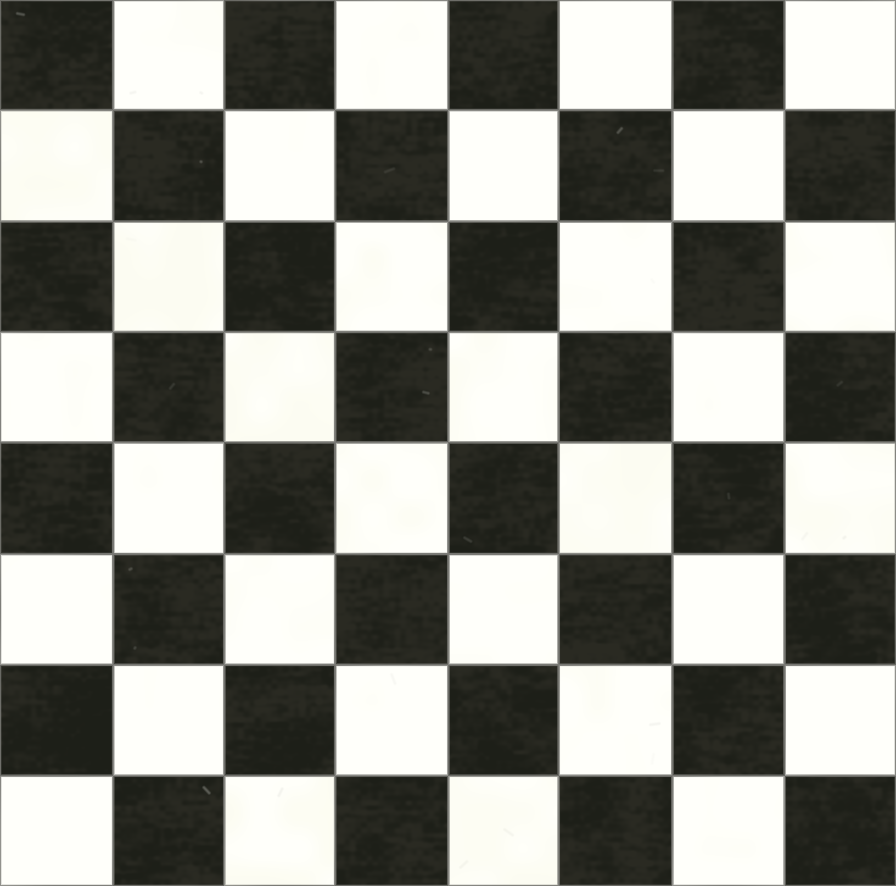
Reproduce this pattern procedurally as a Shadertoy shader.

```glsl
// Worn black and white checkerboard, eight by eight, with thin soft grey joints
#define TILES 8.0
#define JOINT_HALF_WIDTH 0.011
#define JOINT_BLUR 0.014
#define JOINT_JITTER 0.035
#define SPECK_GRID 24.0
#define SPECK_CHANCE 0.05
#define WHITE vec3(1.0, 1.0, 0.98)
#define IVORY vec3(0.99, 0.99, 0.95)
#define BLACK vec3(0.115, 0.122, 0.095)
#define WORN_BLACK vec3(0.165, 0.165, 0.135)
#define JOINT_GREY vec3(0.47, 0.47, 0.45)

float hash(vec2 p) {
    vec3 q = fract(p.xyx * vec3(0.1031, 0.1030, 0.0973));
    q += dot(q, q.yzx + 33.33);
    return fract((q.x + q.y) * q.z);
}

// Value noise that wraps after "period" lattice steps
float wrappedNoise(vec2 uv, vec2 period, float seed) {
    vec2 p = uv * period;
    vec2 cell = floor(p);
    vec2 t = fract(p);
    t = t * t * (3.0 - 2.0 * t);
    vec2 lo = mod(cell, period) + seed;
    vec2 hi = mod(cell + 1.0, period) + seed;
    return mix(mix(hash(lo), hash(vec2(hi.x, lo.y)), t.x),
               mix(hash(vec2(lo.x, hi.y)), hash(hi), t.x), t.y);
}

// Signed offset from the nearest, slightly displaced joint; x is offset, y is tile index
vec2 nearestJoint(float position, float seed, float jitter) {
    float index = floor(position + 0.5);
    float shift = (hash(vec2(mod(index, TILES), seed)) - 0.5) * jitter;
    shift *= step(0.5, mod(index, TILES));
    float offset = position - index - shift;
    return vec2(offset, mod(index - step(offset, 0.0), TILES));
}

// Sparse short scratches and dots, kept inside their own lattice cells
float specks(vec2 uv, float pixel) {
    vec2 p = uv * SPECK_GRID;
    vec2 id = mod(floor(p), SPECK_GRID);
    vec2 center = 0.35 + 0.3 * vec2(hash(id + 11.0), hash(id + 23.0));
    float angle = 3.14159 * hash(id + 37.0);
    vec2 d = fract(p) - center;
    d = mat2(cos(angle), -sin(angle), sin(angle), cos(angle)) * d;
    float halfLength = 0.15 * hash(id + 41.0);
    d.x -= clamp(d.x, -halfLength, halfLength);
    float blur = max(0.07, pixel * SPECK_GRID);
    float shape = 1.0 - smoothstep(0.0, blur, length(d));
    return shape * step(hash(id + 53.0), SPECK_CHANCE) * (0.3 + 0.7 * hash(id + 67.0));
}

void mainImage(out vec4 fragColor, in vec2 fragCoord) {
    vec2 uv = fragCoord / iResolution.xy;
    float pixel = 1.0 / min(iResolution.x, iResolution.y);

    // Tile layout
    vec2 column = nearestJoint(uv.x * TILES, 3.0, JOINT_JITTER);
    vec2 row = nearestJoint(uv.y * TILES, 19.0, 0.4 * JOINT_JITTER);
    vec2 tile = vec2(column.y, row.y);
    float isDark = mod(tile.x + tile.y, 2.0);

    // Cloudy wear, fine grain and horizontal weave
    float cloud = wrappedNoise(uv, vec2(24.0), 5.0);
    float grain = wrappedNoise(uv, vec2(160.0), 71.0);
    float weave = wrappedNoise(uv, vec2(48.0, 192.0), 113.0);
    float tone = hash(tile + 131.0);
    float wear = 0.35 * cloud + 0.25 * grain + 0.25 * weave + 0.15 * tone;

    // Tile surfaces
    vec3 dark = mix(BLACK, WORN_BLACK, smoothstep(0.32, 0.72, wear));
    vec3 light = mix(WHITE, IVORY, smoothstep(0.5, 0.85, 0.6 * tone + 0.4 * cloud));
    float mark = specks(uv, pixel);
    dark += 0.22 * mark;
    light -= 0.05 * mark;
    vec3 color = mix(light, dark, isDark);

    // Soft joints of uneven strength
    float blur = max(JOINT_BLUR, pixel * TILES);
    vec2 edge = abs(vec2(column.x, row.x));
    float joint = 1.0 - smoothstep(JOINT_HALF_WIDTH - 0.5 * blur,
                                   JOINT_HALF_WIDTH + 0.5 * blur, min(edge.x, edge.y));
    float fade = 0.8 + 0.2 * wrappedNoise(uv, vec2(16.0), 151.0);
    color = mix(color, JOINT_GREY, joint * fade);

    fragColor = vec4(clamp(color, 0.0, 1.0), 1.0);
}
```
